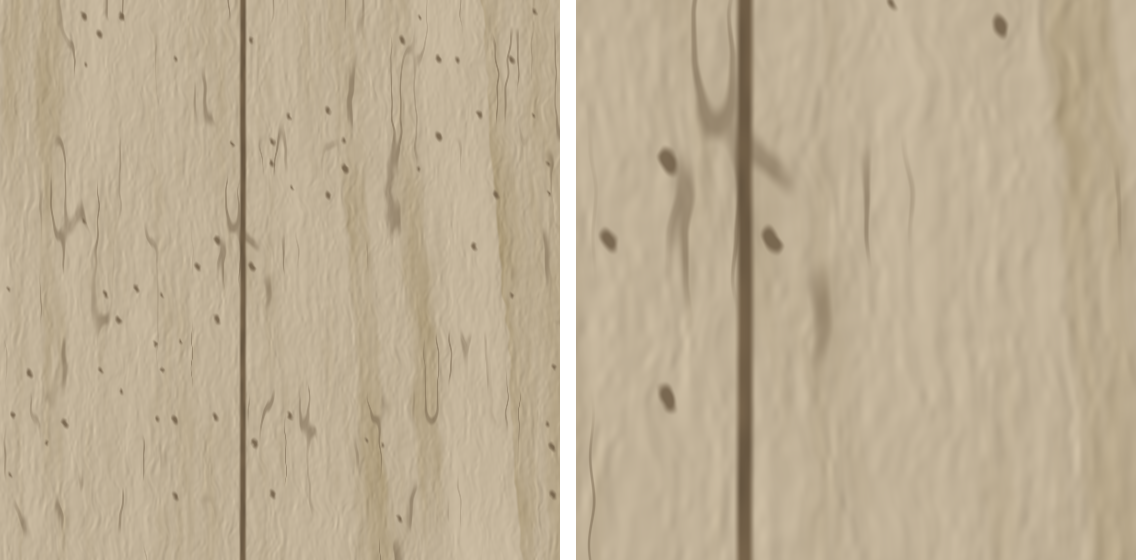
Left, the full canvas; right, a detail of the centre.
Give the GLSL for this texture, as a Shadertoy shader.

```glsl
// Two vein-cut travertine slabs with vertical grain, pits and one dark joint.
#define JOINT_X 0.434
#define JOINT_HALF_WIDTH 0.0062
#define SLANT 0.065
#define VEIN_X 0.897
#define RELIEF 0.12
#define CRACK_DEPTH 0.42
#define PIT_GRID vec2(30.0, 22.0)
#define PIT_CHANCE 0.10
#define LIGHT_STONE vec3(0.79, 0.73, 0.63)
#define BASE_STONE vec3(0.75, 0.69, 0.59)
#define DARK_STONE vec3(0.70, 0.635, 0.515)
#define SHADOW vec3(0.43, 0.36, 0.27)

// Bands in the grain: centre, half width, tone change
const vec3 BANDS[9] = vec3[9](
    vec3(0.025, 0.022, -0.28), vec3(0.095, 0.030, -0.32),
    vec3(0.200, 0.070, 0.14), vec3(0.330, 0.022, -0.24),
    vec3(0.500, 0.060, 0.12), vec3(0.645, 0.027, -0.42),
    vec3(0.745, 0.030, -0.40), vec3(0.835, 0.070, 0.26),
    vec3(0.985, 0.040, -0.22));

float hash(vec2 cell) {
    uvec2 q = uvec2(ivec2(cell)) * uvec2(1597334U, 3812015U);
    uint n = (q.x ^ q.y) * 668265U;
    n = (n ^ (n >> 15)) * 2246822U;
    n ^= n >> 13;
    return float(n & 65535U) / 65535.0;
}

float noise(vec2 p) {
    vec2 i = floor(p), f = fract(p);
    f = f * f * (3.0 - 2.0 * f);
    float low = mix(hash(i), hash(i + vec2(1, 0)), f.x);
    float high = mix(hash(i + vec2(0, 1)), hash(i + vec2(1, 1)), f.x);
    return mix(low, high, f.y);
}

float fbm(vec2 p) {
    float sum = 0.0, amplitude = 0.5;
    for (int i = 0; i < 4; i++) {
        sum += amplitude * noise(p);
        p = p * 2.03 + 17.0;
        amplitude *= 0.5;
    }
    return sum / 0.9375;
}

// Surface height: stretched fibres over fine grit
float height(vec2 p) {
    p.x += 0.012 * (noise(p * vec2(34.0, 26.0)) - 0.5);
    return 0.65 * noise(p * vec2(125.0, 30.0)) + 0.35 * noise(p * vec2(190.0, 95.0) + 40.0);
}

// Tone from 0 (dark) through 0.5 (base) to 1 (light)
float grainTone(vec2 p) {
    float tone = 0.56 + 0.75 * (fbm(p * vec2(24.0, 2.2) + 9.0) - 0.5);
    tone += 0.45 * (fbm(p * vec2(85.0, 14.0)) - 0.5);
    for (int i = 0; i < BANDS.length(); i++) {
        vec3 band = BANDS[i];
        float inside = 1.0 - smoothstep(0.45, 1.0, abs(p.x - band.x) / band.y);
        float fade = mix(0.35, 1.25, noise(vec2(band.x * 90.0, p.y * 5.0)));
        tone += band.z * inside * fade;
    }
    // Vein with a crisp left edge and a soft right side
    float d = p.x - VEIN_X;
    float vein = smoothstep(-0.003, 0.003, d) * exp(-32.0 * max(d, 0.0));
    return tone - vein * mix(0.45, 0.95, noise(vec2(5.0, p.y * 9.0)));
}

// Thin broken fissures following the grain
float cracks(vec2 p) {
    p.x += 0.006 * (noise(p * vec2(20.0, 38.0)) - 0.5);
    float ridge = abs(noise(p * vec2(48.0, 6.0) + 70.0) - 0.5);
    float mask = smoothstep(0.55, 0.8, noise(p * vec2(27.0, 11.0) + 31.0));
    return mask * (1.0 - smoothstep(0.015, 0.085, ridge));
}

// Scattered oval pits, one possible per cell
float pits(vec2 p, float pixel) {
    vec2 cell = floor(p * PIT_GRID);
    float cluster = smoothstep(0.3, 0.75, noise(cell * vec2(0.28, 0.2) + 50.0));
    float size = mix(0.0022, 0.0052, hash(cell + 11.0));
    vec2 jitter = 0.3 + 0.4 * vec2(hash(cell + 23.0), hash(cell + 37.0));
    vec2 d = p - (cell + jitter) / PIT_GRID;
    d.x += 0.25 * d.y + 0.003 * (noise(p * 150.0) - 0.5);
    float dist = length(d * vec2(1.0, 0.6)) - size;
    float present = step(hash(cell + 5.0), PIT_CHANCE * (0.3 + 1.4 * cluster));
    return present * (1.0 - smoothstep(-0.0018 - pixel, 0.0008 + pixel, dist));
}

void mainImage(out vec4 fragColor, in vec2 fragCoord) {
    vec2 uv = fragCoord / iResolution.xy;
    float pixel = 1.0 / iResolution.y;

    // Grain drifts sideways on the right slab only
    vec2 grain = uv;
    float rightSlab = step(JOINT_X, uv.x);
    grain.x += rightSlab * SLANT * (uv.y - 0.5);
    grain.x += 0.014 * (noise(vec2(3.0, uv.y * 8.0)) - 0.5);
    grain.x += 0.007 * (noise(uv * vec2(22.0, 42.0)) - 0.5);

    float tone = grainTone(grain);
    vec3 color = tone < 0.5 ? mix(DARK_STONE, BASE_STONE, 2.0 * tone)
                            : mix(BASE_STONE, LIGHT_STONE, 2.0 * tone - 1.0);

    // Side-lit relief, calmer on pale polished areas
    float slope = height(uv) - height(uv + vec2(-0.0028, 0.0016));
    float rough = mix(1.1, 0.5, smoothstep(0.5, 1.0, tone));
    color += RELIEF * rough * slope * vec3(1.0, 0.98, 0.9);

    color = mix(color, SHADOW, CRACK_DEPTH * rough * cracks(uv));
    color = mix(color, SHADOW, 0.85 * pits(uv, pixel));

    // Recessed joint with soft shoulders
    float d = abs(uv.x - JOINT_X + 0.0008 * (noise(vec2(8.0, uv.y * 14.0)) - 0.5));
    float joint = 1.0 - smoothstep(JOINT_HALF_WIDTH * 0.3, JOINT_HALF_WIDTH + pixel, d);
    color = mix(color, SHADOW * mix(0.92, 1.08, noise(uv * vec2(160.0, 45.0))), joint);

    fragColor = vec4(clamp(color, 0.0, 1.0), 1.0);
}
```
